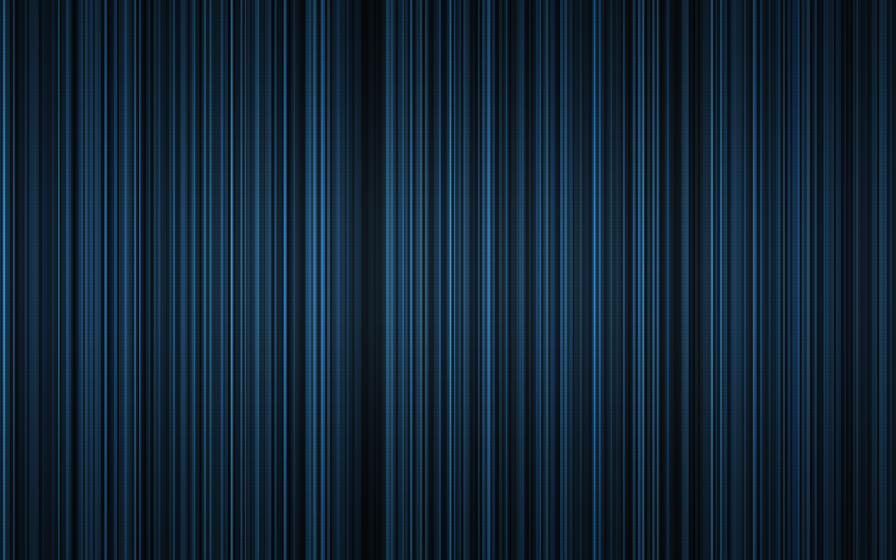
Write a Shadertoy shader that draws this pattern.

```glsl
// Dense vertical blue pinstripes of irregular width under a soft central glow.
#define COLUMNS 370.0
#define EDGE_JITTER 0.5
#define ACCENT_CELLS 130.0
#define ACCENT_WIDTH 0.0020
#define ACCENT_CHANCE 0.38
#define SCANLINES 160.0
#define SCAN_DEPTH 0.025
#define TAPS 12
#define STEEL vec3(0.28, 0.68, 0.94)
#define COBALT vec3(0.15, 0.54, 0.94)
#define CYAN vec3(0.22, 0.74, 1.0)
#define SOOT vec3(0.024, 0.027, 0.032)

// Integer mixing of a whole-numbered value, 0 to 1
float hash(float n) {
    uint k = uint(int(n) + 4096) * 747796405u + 289133645u;
    k = ((k >> ((k >> 28u) + 4u)) ^ k) * 277803737u;
    k = (k >> 22u) ^ k;
    return float(k >> 8u) / 16777216.0;
}

// One-dimensional gradient noise, roughly -0.5 to 0.5
float gradientNoise(float x) {
    float cell = floor(x), f = x - cell;
    float left = (hash(cell) * 2.0 - 1.0) * f;
    float right = (hash(cell + 1.0) * 2.0 - 1.0) * (f - 1.0);
    return mix(left, right, f * f * f * (f * (f * 6.0 - 15.0) + 10.0));
}

// Column index with randomly shifted borders, so widths vary
float columnId(float x, float count) {
    float u = x * count, id = floor(u);
    return id - step(u - id, EDGE_JITTER * hash(id + 1071.0));
}

vec3 stripeColor(float x) {
    float id = columnId(x, COLUMNS);
    float band = 1.0 + 0.5 * gradientNoise(x * 23.0 + 5.0);
    float level = mix(0.06, 0.56, pow(hash(id + 2013.0), 1.4)) * band;
    // Every second column is a darker groove, some columns are nearly black
    level *= mix(0.52, 1.0, mod(id, 2.0));
    level *= mix(0.15, 1.0, step(0.10, hash(id + 3417.0)));
    vec3 tint = mix(STEEL, COBALT, hash(id + 4809.0));
    return SOOT + tint * level;
}

// Sparse thin bright lines with a soft profile
vec3 accentColor(float x) {
    float u = x * ACCENT_CELLS, id = floor(u);
    float center = mix(0.25, 0.75, hash(id + 5233.0));
    float dist = abs(u - id - center) / ACCENT_CELLS;
    float line = 1.0 - smoothstep(0.2, 0.65, dist / ACCENT_WIDTH);
    float power = hash(id + 6577.0);
    float present = step(hash(id + 7351.0), ACCENT_CHANCE);
    return CYAN * line * present * mix(0.10, 0.42, power * power);
}

void mainImage(out vec4 fragColor, in vec2 fragCoord) {
    vec2 uv = fragCoord / iResolution.xy;

    // Average across the pixel to smooth the stripe edges
    vec3 color = vec3(0.0);
    for (int i = 0; i < TAPS; i++) {
        float offset = (float(i) + 0.5) / float(TAPS) - 0.5;
        float x = uv.x + offset * 1.15 / iResolution.x;
        color += stripeColor(x) + accentColor(x);
    }
    color /= float(TAPS);

    // Darker top and bottom, pale glow in the middle
    vec2 p = uv - vec2(0.5, 0.52);
    float vertical = mix(0.56, 1.04, exp(-7.0 * p.y * p.y));
    float glow = exp(-dot(p * p, vec2(10.0, 13.0)));
    color *= vertical;
    color += vec3(0.036, 0.052, 0.060) * glow;

    // Faint horizontal weave
    color *= 1.0 + SCAN_DEPTH * sin(uv.y * SCANLINES * 6.28318);

    fragColor = vec4(clamp(color, 0.0, 1.0), 1.0);
}
```
